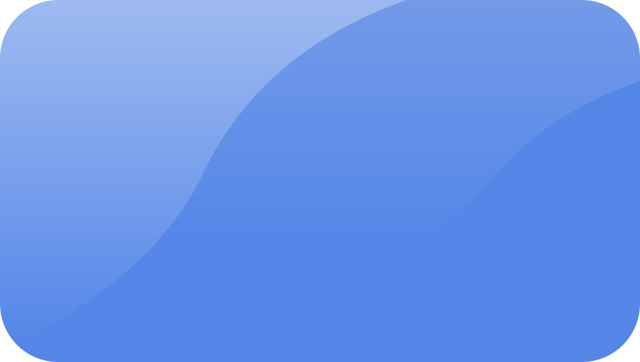
Reproduce this background procedurally as a WebGL 1 fragment shader.

```glsl
precision highp float;
// A rounded blue card crossed by two pale S-shaped bands that fade downwards.
// Each band is the area above a pair of joined cubic Bezier curves, and its
// white tint falls off linearly with height. Lengths are in card heights.

uniform vec2 u_resolution;

const float ASPECT = 1.77;
const float CORNER_RADIUS = 0.161;

const vec3 PAGE_WHITE = vec3(1.0);
const vec3 BASE_BLUE = vec3(0.329, 0.529, 0.910);
const vec3 UPPER_TINT = vec3(0.622, 0.729, 0.941);
const vec3 MIDDLE_TINT = vec3(0.450, 0.604, 0.910);

// Heights where each tint has faded out
const float UPPER_FADE_END = 0.06;
const float MIDDLE_FADE_END = 0.33;

// Upper curve: start, two handles, inflection, two handles, end
const vec2 UPPER_START = vec2(0.0, 0.028);
const vec2 UPPER_H1 = vec2(0.249, 0.147);
const vec2 UPPER_H2 = vec2(0.456, 0.301);
const vec2 UPPER_BEND = vec2(0.560, 0.518);
const vec2 UPPER_H3 = vec2(0.684, 0.778);
const vec2 UPPER_H4 = vec2(0.896, 0.919);
const vec2 UPPER_END = vec2(1.124, 1.0);

// Lower curve, in the same order
const vec2 LOWER_START = vec2(0.991, 0.258);
const vec2 LOWER_H1 = vec2(1.129, 0.302);
const vec2 LOWER_H2 = vec2(1.263, 0.393);
const vec2 LOWER_BEND = vec2(1.353, 0.498);
const vec2 LOWER_H3 = vec2(1.479, 0.646);
const vec2 LOWER_H4 = vec2(1.608, 0.717);
const vec2 LOWER_END = vec2(1.770, 0.776);

vec2 bezier(vec2 a, vec2 b, vec2 c, vec2 d, float t) {
  float s = 1.0 - t;
  return s * s * s * a + 3.0 * s * t * (s * b + t * c) + t * t * t * d;
}

// Approximate signed distance to a curve rising along x, positive above it
float aboveCurve(vec2 p, vec2 a, vec2 b, vec2 c, vec2 d) {
  float t = 0.5;
  float stride = 0.25;
  for (int i = 0; i < 16; i++) {
    t += bezier(a, b, c, d, t).x < p.x ? stride : -stride;
    stride *= 0.5;
  }
  float s = 1.0 - t;
  vec2 tangent = s * s * (b - a) + 2.0 * s * t * (c - b) + t * t * (d - c);
  return (p.y - bezier(a, b, c, d, t).y) * normalize(tangent).x;
}

float roundedBox(vec2 p, vec2 halfSize, float radius) {
  vec2 q = abs(p) - halfSize + radius;
  return length(max(q, 0.0)) + min(max(q.x, q.y), 0.0) - radius;
}

// One-pixel-wide antialiased step
float coverage(float dist) {
  return clamp(dist * u_resolution.y + 0.5, 0.0, 1.0);
}

vec3 fadeTint(vec3 tint, float y, float fadeEnd) {
  return mix(BASE_BLUE, tint, clamp((y - fadeEnd) / (1.0 - fadeEnd), 0.0, 1.0));
}

void main() {
  vec2 p = gl_FragCoord.xy / u_resolution * vec2(ASPECT, 1.0);

  // Curves, choosing the half on each side of the inflection
  float upper = p.x < UPPER_BEND.x
    ? aboveCurve(p, UPPER_START, UPPER_H1, UPPER_H2, UPPER_BEND)
    : aboveCurve(p, UPPER_BEND, UPPER_H3, UPPER_H4, UPPER_END);
  float lower = p.x < LOWER_BEND.x
    ? aboveCurve(p, LOWER_START, LOWER_H1, LOWER_H2, LOWER_BEND)
    : aboveCurve(p, LOWER_BEND, LOWER_H3, LOWER_H4, LOWER_END);

  // Bands, from back to front
  vec3 color = BASE_BLUE;
  color = mix(color, fadeTint(MIDDLE_TINT, p.y, MIDDLE_FADE_END), coverage(lower));
  color = mix(color, fadeTint(UPPER_TINT, p.y, UPPER_FADE_END), coverage(upper));

  // Card outline
  vec2 halfSize = 0.5 * vec2(ASPECT, 1.0);
  float card = roundedBox(p - halfSize, halfSize, CORNER_RADIUS);
  gl_FragColor = vec4(mix(PAGE_WHITE, color, coverage(-card)), 1.0);
}
```
